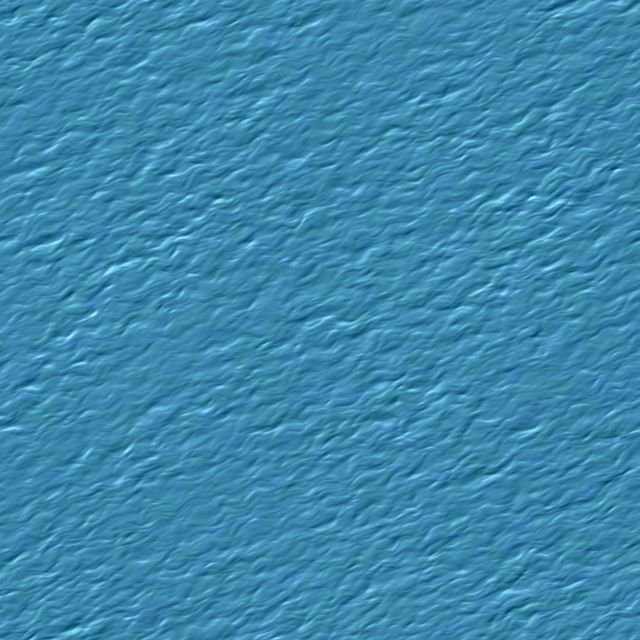
This texture is drawn by a WebGL 2 fragment shader. Its source:

```glsl
#version 300 es
precision highp float;

uniform vec2 u_resolution;
out vec4 fragColor;

#define RIPPLE_ANGLE 0.42
#define GUST_ANGLE 0.68
#define RIPPLE_FREQ 38.0
#define RIPPLE_STRETCH 0.42
#define WARP 0.009
#define CREST 0.55
#define RELIEF 0.064
#define SAMPLE_STEP 0.0010
#define WATER vec3(0.230, 0.527, 0.670)
#define BLUE_TINT vec3(0.022, -0.004, 0.066)
#define HAZE vec3(0.35, 0.59, 0.69)

// Integer hash giving a gradient in the square -1..1
vec2 hashGradient(ivec2 cell) {
    uvec2 v = uvec2(cell) * 1664525u + 1013904223u;
    v.x += v.y * 1664525u;
    v.y += v.x * 1664525u;
    v ^= v >> 16u;
    v.x += v.y * 1664525u;
    v.y += v.x * 1664525u;
    v ^= v >> 16u;
    return vec2(v & 65535u) / 32767.5 - 1.0;
}

float gradientNoise(vec2 p) {
    vec2 cell = floor(p);
    vec2 f = p - cell;
    ivec2 i = ivec2(cell);
    vec2 s = f * f * f * (f * (f * 6.0 - 15.0) + 10.0);
    float a = dot(hashGradient(i), f);
    float b = dot(hashGradient(i + ivec2(1, 0)), f - vec2(1.0, 0.0));
    float c = dot(hashGradient(i + ivec2(0, 1)), f - vec2(0.0, 1.0));
    float d = dot(hashGradient(i + ivec2(1, 1)), f - vec2(1.0, 1.0));
    return mix(mix(a, b, s.x), mix(c, d, s.x), s.y);
}

// Coordinates along and across a given direction
vec2 alongAcross(vec2 p, float angle) {
    vec2 dir = vec2(cos(angle), sin(angle));
    return vec2(dot(p, dir), dot(p, vec2(-dir.y, dir.x)));
}

// Water height: stretched octaves with softly creased crests
float waveHeight(vec2 p) {
    p += WARP * vec2(gradientNoise(p * 24.0), gradientNoise(p * 27.0 + 31.7));
    float height = 0.0;
    float freq = RIPPLE_FREQ;
    float weight = 0.70;
    for (int i = 0; i < 4; i++) {
        float turn = (i % 2 == 0) ? 0.16 : -0.14;
        vec2 q = alongAcross(p, RIPPLE_ANGLE + turn);
        float n = gradientNoise(q * vec2(RIPPLE_STRETCH, 1.0) * freq + float(i) * 19.3);
        height += weight * (n - CREST * sqrt(n * n + 0.006)) / freq;
        freq *= 1.6;
        weight = (i == 0) ? 1.0 : weight * 0.92;
    }
    return height;
}

void main() {
    vec2 p = gl_FragCoord.xy / min(u_resolution.x, u_resolution.y);

    // Slope facing the light from the upper left
    vec2 toLight = normalize(vec2(-0.5, 0.87)) * SAMPLE_STEP;
    float slope = (waveHeight(p - toLight) - waveHeight(p + toLight)) / (2.0 * SAMPLE_STEP);

    // Gusts: broad slanted bands of rougher and calmer water
    vec2 g = alongAcross(p, GUST_ANGLE);
    float gust = gradientNoise(g * vec2(3.0, 7.0) + 5.3)
               + 0.7 * gradientNoise(g * vec2(7.0, 17.0) + 41.0);
    float roughness = clamp(0.98 + 0.6 * gust, 0.55, 1.4);
    float light = slope * RELIEF * roughness;
    light += 0.45 * max(light, 0.0) * smoothstep(0.03, 0.16, light);

    // Tints: blue and teal streaks, pale haze, broad shading
    vec2 r = alongAcross(p, RIPPLE_ANGLE);
    float streak = 0.7 * gradientNoise(r * vec2(12.0, 28.0) + 77.0)
                 + gradientNoise(r * vec2(36.0, 80.0) + 13.0);
    float haze = smoothstep(0.18, 0.6, gradientNoise(g * vec2(4.0, 8.0) + 90.0));
    float shade = gradientNoise(p * 2.5 + 8.0);

    vec3 color = WATER + BLUE_TINT * streak;
    color += vec3(0.018, 0.022, 0.020) * (shade + 0.5 * gust);
    color = mix(color, HAZE, 0.28 * haze);
    color += light * vec3(0.85, 1.0, 1.02);
    fragColor = vec4(clamp(color, 0.0, 1.0), 1.0);
}
```
